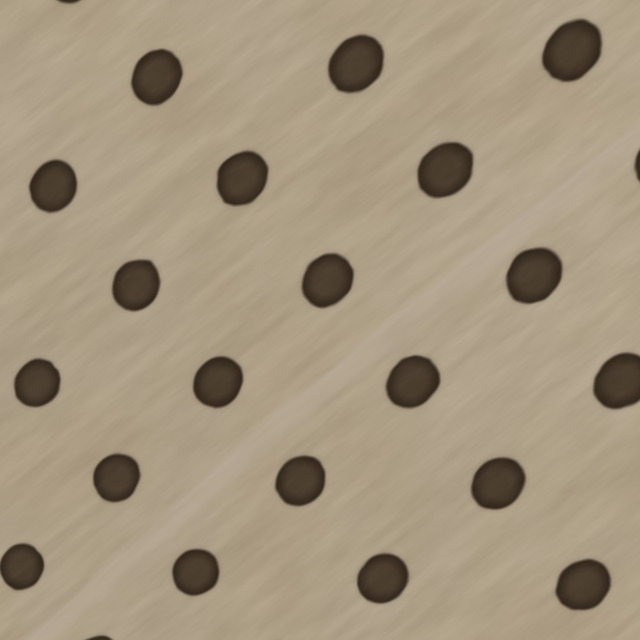
This pattern is drawn by a WebGL 1 fragment shader. Its source:

```glsl
precision highp float;

uniform vec2 u_resolution;

const float DOT_RADIUS = 0.129;
const float GRAIN_ANGLE = 0.67;

float hash(vec2 p) {
  vec3 q = fract(vec3(p.xyx) * 0.1031);
  q += dot(q, q.yzx + 33.33);
  return fract((q.x + q.y) * q.z);
}

// Smooth value noise, from -1 to 1
float noise(vec2 p) {
  vec2 cell = floor(p);
  vec2 f = fract(p);
  f = f * f * (3.0 - 2.0 * f);
  float low = mix(hash(cell), hash(cell + vec2(1.0, 0.0)), f.x);
  float high = mix(hash(cell + vec2(0.0, 1.0)), hash(cell + vec2(1.0, 1.0)), f.x);
  return 2.0 * mix(low, high, f.y) - 1.0;
}

float fbm(vec2 p) {
  float sum = 0.0;
  float weight = 0.5;
  for (int i = 0; i < 4; i++) {
    sum += weight * noise(p);
    p = p * 2.03 + 17.1;
    weight *= 0.5;
  }
  return sum;
}

vec2 rotate(vec2 p, float angle) {
  float c = cos(angle);
  float s = sin(angle);
  return vec2(c * p.x + s * p.y, c * p.y - s * p.x);
}

// Inverse perspective: canvas position to (column, row) on the tilted sheet
vec2 sheetCoords(vec2 p) {
  vec2 origin = vec2(0.0339, 0.1146);
  vec2 tilt = vec2(-0.0337, -0.01695);
  vec2 column = vec2(0.2618, -0.0125) - tilt.x * p;
  vec2 row = vec2(0.0110, 0.1364) - tilt.y * p;
  vec2 d = p - origin;
  float det = column.x * row.y - column.y * row.x;
  return vec2(d.x * row.y - d.y * row.x, column.x * d.y - column.y * d.x) / det;
}

// Offset from the nearest centre of a staggered lattice
vec2 staggeredCell(vec2 s) {
  vec2 corner = fract(s + 0.5) - 0.5;
  vec2 middle = fract(s) - 0.5;
  return dot(corner, corner) < dot(middle, middle) ? corner : middle;
}

// Pale crease that bends slightly across the sheet
float creaseMask(vec2 p, vec2 grain) {
  float ridge = -0.062 + 0.97 * p.x - 0.12 * p.x * p.x;
  float d = (p.y - ridge) * 0.76 + 0.004 * noise(grain * vec2(9.0, 30.0));
  float band = smoothstep(-0.034, -0.004, d) * (1.0 - smoothstep(0.006, 0.024, d));
  float line = exp(-pow((d - 0.009) / 0.004, 2.0));
  return band * (0.75 + 0.25 * noise(grain * vec2(6.0, 90.0))) + 0.25 * line;
}

vec3 clothColor(vec2 p, vec2 grain) {
  vec3 color = vec3(0.682, 0.622, 0.529);
  float fibres = fbm(grain * vec2(14.0, 75.0));
  float streaks = noise(grain * vec2(3.0, 24.0) + 5.0);
  float blotches = fbm(p * 7.0 + 3.0);
  color += 0.038 * fibres + 0.010 * streaks;
  color += blotches * vec3(0.012, 0.016, 0.024);
  color += 0.012 * (p.x + p.y - 1.0);
  return mix(color, vec3(0.725, 0.675, 0.605), 0.62 * creaseMask(p, grain));
}

vec3 dotColor(float radius, vec2 grain) {
  vec3 center = vec3(0.292, 0.242, 0.184);
  vec3 rim = vec3(0.205, 0.160, 0.118);
  vec3 color = mix(center, rim, smoothstep(0.45, 1.0, radius / DOT_RADIUS));
  return color + 0.022 * fbm(grain * vec2(30.0, 90.0));
}

void main() {
  vec2 p = gl_FragCoord.xy / u_resolution;
  vec2 grain = rotate(p, GRAIN_ANGLE);

  // Round dots on the sheet, with uneven edges
  vec2 s = sheetCoords(p) * vec2(1.0, 0.5);
  float radius = length(staggeredCell(s));
  float wobble = 0.0045 * noise(p * 42.0) + 0.003 * noise(grain * vec2(60.0, 110.0));
  float edge = max(0.011, 4.0 / u_resolution.y);
  float d = radius + wobble - DOT_RADIUS;
  float ink = 1.0 - smoothstep(-edge, edge, d);

  // Faint stain just outside each dot
  float stain = 1.0 - smoothstep(0.0, 0.03, d);
  vec3 cloth = clothColor(p, grain) * (1.0 - 0.06 * stain);

  gl_FragColor = vec4(mix(cloth, dotColor(radius, grain), ink), 1.0);
}
```
